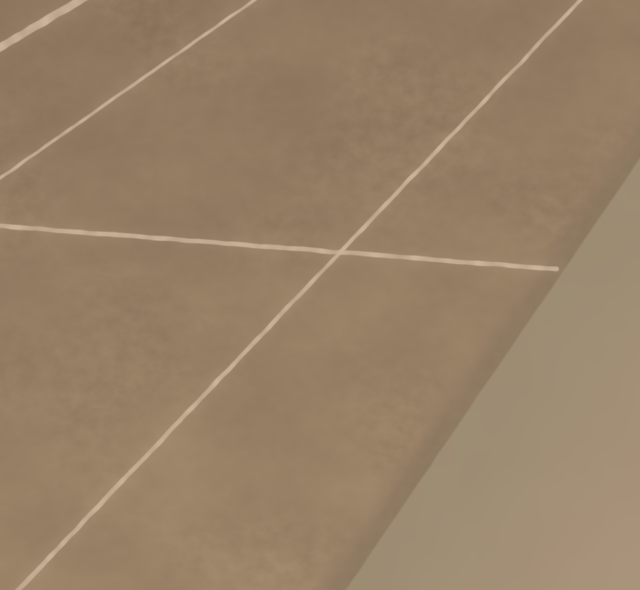
Write a Shadertoy shader that draws this texture.

```glsl
const vec3 TILE_DARK = vec3(0.535, 0.438, 0.352);
const vec3 TILE_LIGHT = vec3(0.615, 0.522, 0.412);
const vec3 GROUT = vec3(0.79, 0.695, 0.595);
const vec3 BORDER = vec3(0.525, 0.455, 0.365);
const vec3 FLOOR_NEAR = vec3(0.615, 0.55, 0.45);
const vec3 FLOOR_FAR = vec3(0.665, 0.575, 0.48);

const int JOINT_COUNT = 4;

vec2 gradientAt(vec2 cell) {
    vec3 h = fract(cell.xyx * vec3(0.1031, 0.1030, 0.0973));
    h += dot(h, h.yzx + 33.33);
    float angle = 6.2832 * fract((h.x + h.y) * h.z);
    return vec2(cos(angle), sin(angle));
}

float gradientNoise(vec2 p) {
    vec2 i = floor(p), f = fract(p);
    vec2 u = f * f * f * (f * (f * 6.0 - 15.0) + 10.0);
    float a = dot(gradientAt(i), f);
    float b = dot(gradientAt(i + vec2(1, 0)), f - vec2(1, 0));
    float c = dot(gradientAt(i + vec2(0, 1)), f - vec2(0, 1));
    float d = dot(gradientAt(i + vec2(1, 1)), f - vec2(1, 1));
    return mix(mix(a, b, u.x), mix(c, d, u.x), u.y);
}

float fbm(vec2 p, int octaves) {
    float sum = 0.0, amplitude = 0.5;
    for (int i = 0; i < octaves; i++) {
        sum += amplitude * gradientNoise(p);
        p = mat2(1.6, 1.2, -1.2, 1.6) * p + 7.3;
        amplitude *= 0.55;
    }
    return sum;
}

float segmentDistance(vec2 p, vec2 a, vec2 b) {
    vec2 ab = b - a;
    return length(p - a - ab * clamp(dot(p - a, ab) / dot(ab, ab), 0.0, 1.0));
}

// Signed distance, positive to the right of the direction a to b
float sideDistance(vec2 p, vec2 a, vec2 b) {
    vec2 d = normalize(b - a);
    return dot(p - a, vec2(d.y, -d.x));
}

float strokeMask(float dist, float halfWidth, float softness) {
    return 1.0 - smoothstep(halfWidth - softness, halfWidth + softness, dist);
}

vec3 tileColor(vec2 p) {
    // Broad lighting, darkest in the upper left
    float light = 0.87 - 0.62 * p.y + 0.18 * p.x;

    // Cloudy mottling with patches of finer grain
    float clouds = fbm(p * vec2(5.0, 7.0) + 3.1, 4);
    float grain = fbm(p * vec2(38.0, 48.0) + 11.7, 3);
    float patches = smoothstep(-0.12, 0.3, fbm(p * 3.5 + 21.0, 2));
    float tone = light + 0.65 * clouds + (0.18 + 0.5 * patches) * grain;
    return mix(TILE_DARK, TILE_LIGHT, clamp(tone, -0.35, 1.25));
}

vec3 floorColor(vec2 p, float edge) {
    float blend = smoothstep(0.0, 0.4, edge) * (1.0 - 0.5 * p.y);
    return mix(FLOOR_NEAR, FLOOR_FAR, blend) + 0.012 * fbm(p * 6.0, 3);
}

vec3 addJoint(vec3 color, vec2 p, vec4 ends, float halfWidth, float softness) {
    float dist = segmentDistance(p, ends.xy, ends.zw);
    float wear = gradientNoise(p * 45.0);
    float width = halfWidth * (1.0 + 0.22 * wear);
    color += 0.018 * exp(-dist * dist / 0.00025);
    float coverage = strokeMask(dist, width, softness);
    return mix(color, GROUT + 0.04 * wear, coverage * (0.88 + 0.15 * wear));
}

void mainImage(out vec4 fragColor, in vec2 fragCoord) {
    vec2 p = fragCoord / iResolution.y;
    float softness = max(0.0018, 0.9 / iResolution.y);

    // Hand-laid wobble shared by joints and the outer edge
    vec2 wobble = 0.0015 * vec2(gradientNoise(p * 24.0), gradientNoise(p * 24.0 + 40.0));
    vec2 q = p + wobble;

    // Joint endpoints, converging with perspective, and one cross joint
    vec4 joints[JOINT_COUNT] = vec4[](
        vec4(-0.064, -0.1, 1.079, 1.1),
        vec4(-0.143, 0.598, 0.574, 1.1),
        vec4(-0.137, 0.839, 0.274, 1.081),
        vec4(-0.1, 0.625, 0.943, 0.544));
    float halfWidths[JOINT_COUNT] = float[](0.0036, 0.0030, 0.0078, 0.0040);

    float edge = sideDistance(q, vec2(0.586, 0.0), vec2(1.085, 0.732));
    vec3 color = tileColor(p);

    // Shaded rim of the tiled area
    float rim = smoothstep(-0.055, -0.012, edge + 0.012 * fbm(p * 22.0, 2));
    color = mix(color, BORDER + 0.03 * fbm(p * 35.0, 3), 0.6 * rim);

    for (int i = 0; i < JOINT_COUNT; i++) {
        float taper = mix(1.12, 0.85, p.y);
        color = addJoint(color, q, joints[i], halfWidths[i] * taper, softness);
    }

    // Plain floor beyond the edge
    float outside = smoothstep(-1.6 * softness, 1.6 * softness, edge);
    color = mix(color, floorColor(p, edge), outside);

    fragColor = vec4(color, 1.0);
}
```
